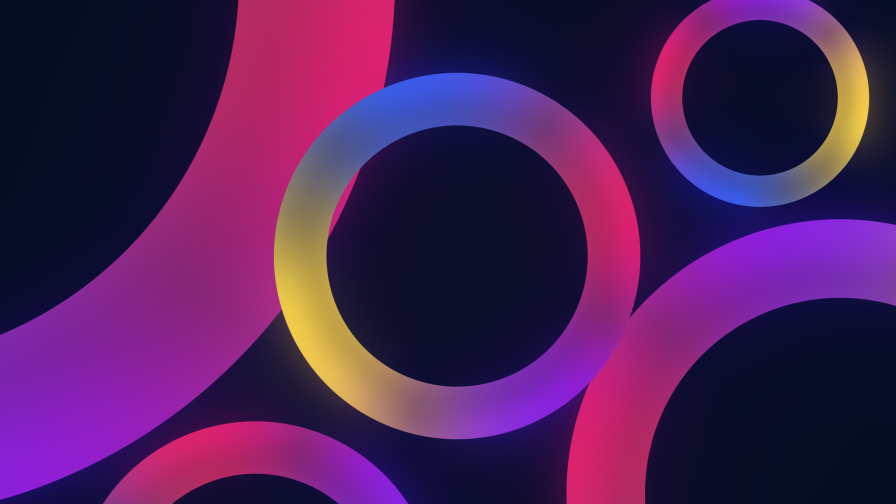
This background is drawn by a WebGL 2 fragment shader. Its source:

```glsl
#version 300 es
precision highp float;

uniform vec2 u_resolution;
out vec4 fragColor;

// Four hues around the circle; alpha tells how near a stop the angle is.
vec4 hueWheel(float angle) {
    vec4 stops = radians(vec4(0.0, 85.0, 165.0, 240.0));
    vec4 w = exp(2.6 * (cos(angle - stops) - 1.0));
    float nearest = max(max(w.x, w.y), max(w.z, w.w));
    w /= w.x + w.y + w.z + w.w;
    vec3 color = w.x * vec3(1.0, 0.86, 0.22)
               + w.y * vec3(0.44, 0.08, 1.0)
               + w.z * vec3(1.0, 0.11, 0.28)
               + w.w * vec3(0.13, 0.36, 1.0);
    return vec4(color, smoothstep(0.38, 0.98, nearest));
}

// Lays one glowing ring over the scene; turn is in degrees.
vec3 addRing(vec3 scene, vec2 p, vec2 center, float outer, float turn) {
    vec2 q = p - center;
    float halfWidth = outer * 0.1435;
    float offset = length(q) - (outer - halfWidth);
    float dist = abs(offset) - halfWidth;
    vec4 hue = hueWheel(atan(q.y, q.x) - radians(turn));

    // Halo, stronger outside and weaker over surfaces already lit
    float away = max(dist, 0.0);
    float room = 1.0 - max(scene.r, max(scene.g, scene.b));
    vec3 halo = hue.rgb * hue.rgb * hue.a * (offset > 0.0 ? 0.34 : 0.13);
    halo *= exp(-away / 0.05);
    halo += vec3(0.006, 0.0, 0.06) * exp(-away / 0.09);
    scene += halo * room * room;

    // Tube: muted between hues and inward, vivid at the outer rim
    float t = clamp(offset / halfWidth, -1.0, 1.0);
    float vivid = hue.a * mix(0.3, 1.0, smoothstep(-1.0, 0.9, t));
    vec3 muted = mix(hue.rgb, vec3(0.33, 0.25, 0.25), 0.4);
    vec3 tube = mix(muted * (0.9 + 0.12 * t * t), hue.rgb, vivid);
    float edge = 0.75 / u_resolution.y;
    return mix(scene, tube, 1.0 - smoothstep(-edge, edge, dist));
}

void main() {
    vec2 p = gl_FragCoord.xy / u_resolution.y;
    p.x += 0.5 * (16.0 / 9.0 - u_resolution.x / u_resolution.y);

    // Dark navy ground, a little lighter in the middle
    vec2 fromMiddle = p - vec2(0.9, 0.5);
    vec3 color = mix(vec3(0.018, 0.045, 0.13), vec3(0.04, 0.05, 0.14),
                     exp(-2.5 * dot(fromMiddle, fromMiddle)));

    // Rings from back to front
    color = addRing(color, p, vec2(-0.295, 1.046), 1.079, -167.0);
    color = addRing(color, p, vec2(0.507, -0.198), 0.362, -52.0);
    color = addRing(color, p, vec2(1.667, 0.022), 0.543, 12.0);
    color = addRing(color, p, vec2(1.508, 0.806), 0.2165, 0.0);
    color = addRing(color, p, vec2(0.907, 0.492), 0.3635, 213.0);

    fragColor = vec4(clamp(color, 0.0, 1.0), 1.0);
}
```
